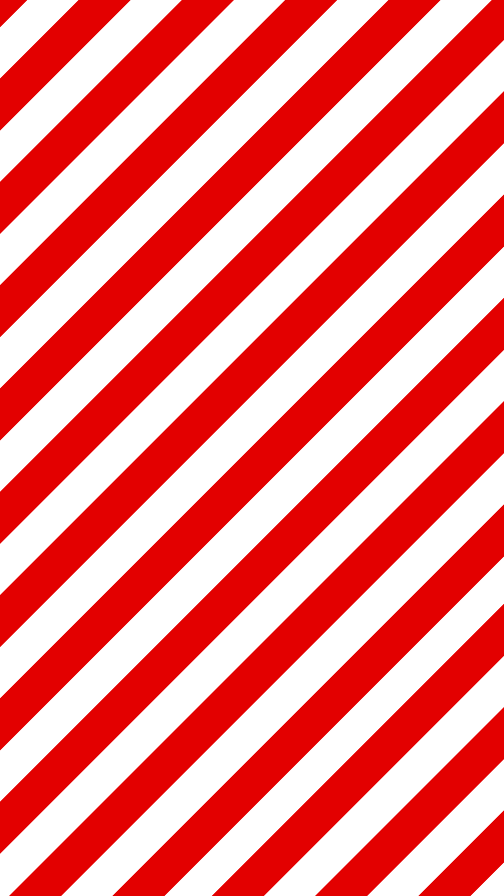
This pattern is drawn by a Shadertoy shader. Its source:

```glsl
// Diagonal candy stripes: red bands at 45 degrees on white, rising to the right.
// One coordinate runs across the bands from the top left corner; it is folded
// into repeats, and the signed distance to the nearest band edge is smoothed.

// Signed distance across the stripes: negative inside a band.
float stripeDistance(float across, float period, float bandWidth) {
    float fromCentre = abs(fract(across / period) - 0.5) * period;
    return fromCentre - 0.5 * bandWidth;
}

void mainImage(out vec4 fragColor, in vec2 fragCoord) {
    // Canvas heights, measured right and down from the top left corner
    vec2 p = vec2(fragCoord.x, iResolution.y - fragCoord.y) / iResolution.y;
    float across = p.x + p.y;

    // One white gap near the lower right is slightly narrower than the rest
    across += 0.0044 * step(1.21, across);

    // Offset places the centre of a band in the middle of each repeat
    float d = stripeDistance(across - 0.0591, 0.1153, 0.0582);

    // Blend over about one pixel measured along the diagonal
    float softness = 0.75 / iResolution.y;
    float band = 1.0 - smoothstep(-softness, softness, d);

    vec3 white = vec3(1.0);
    vec3 red = vec3(0.89, 0.0, 0.0);
    fragColor = vec4(mix(white, red, band), 1.0);
}
```
